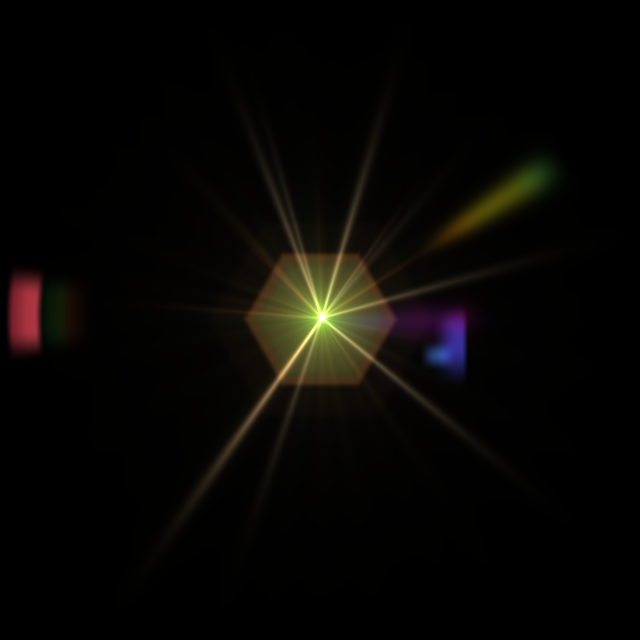
Write a three.js fragment shader that draws this background.

```glsl
// A lens flare on black: a green-white star with long tapered beams, a
// hexagonal aperture ghost, and coloured ghosts to the left and right.
// All parts are light added together in coordinates centred on the star.
varying vec2 vUv;

float hash(float n) {
  n = fract(n * 0.1031);
  n *= n + 33.33;
  return fract(n * (n + n));
}

// Smooth noise around the circle; the cell count wraps without a seam
float angularNoise(float turn, float cells, float seed) {
  float x = turn * cells;
  float i = floor(x);
  float f = smoothstep(0.0, 1.0, x - i);
  return mix(hash(mod(i, cells) + seed), hash(mod(i + 1.0, cells) + seed), f);
}

// Beam leaving the star at an angle, widening and fading outwards
float beam(vec2 p, float degrees, float spread, float reach) {
  vec2 dir = vec2(cos(radians(degrees)), sin(radians(degrees)));
  float along = dot(p, dir);
  float across = abs(dot(p, vec2(-dir.y, dir.x))) / (0.0016 + spread * max(along, 0.0));
  float fade = exp(-along / (reach * 0.36)) * (1.0 - smoothstep(reach * 0.25, reach, along));
  float profile = 0.7 * exp(-across * across) + 0.3 * exp(-across * 1.1);
  return step(0.0, along) * profile * fade;
}

float hexagon(vec2 p) {
  p = abs(p);
  return max(p.y, dot(p, vec2(0.866, 0.5)));
}

float band(float x, float low, float high, float soft) {
  return smoothstep(low - soft, low + soft, x) * (1.0 - smoothstep(high - soft, high + soft, x));
}

float blob(vec2 p, vec2 size) {
  p /= size;
  return exp(-dot(p, p));
}

// Bright main beams, then weaker tinted ones
vec3 beams(vec2 p) {
  float warm = 0.70 * beam(p, 73.7, 0.027, 0.52)
    + 0.58 * beam(p, 110.8, 0.027, 0.53)
    + 0.42 * beam(p, 106.0, 0.020, 0.48)
    + 0.58 * beam(p, 320.7, 0.025, 0.55)
    + 0.36 * beam(p, 251.2, 0.028, 0.53)
    + 0.48 * beam(p, 15.5, 0.028, 0.54)
    + 0.33 * beam(p, 54.3, 0.017, 0.32)
    + 0.22 * beam(p, 49.8, 0.030, 0.46);
  return warm * vec3(0.84, 0.72, 0.53)
    + beam(p, 234.8, 0.026, 0.60) * vec3(0.94, 0.74, 0.50)
    + beam(p, 132.0, 0.040, 0.46) * vec3(0.13, 0.13, 0.04)
    + beam(p, 135.0, 0.016, 0.24) * vec3(0.26, 0.10, 0.08)
    + beam(p, 175.7, 0.018, 0.42) * vec3(0.22, 0.12, 0.05)
    + beam(p, 33.0, 0.022, 0.36) * vec3(0.26, 0.11, 0.05)
    + beam(p, 92.0, 0.030, 0.38) * vec3(0.09, 0.09, 0.04);
}

// Aperture ghost with a broad orange rim, and a faint larger one around it
vec3 aperture(vec2 p) {
  float d = hexagon(p - vec2(-0.002, -0.002));
  float r = length(p);
  float fill = 1.0 - smoothstep(0.078, 0.101, d);
  float inside = 1.0 - smoothstep(0.098, 0.107, d);
  return fill * vec3(0.075, 0.085, 0.035)
    + inside * (vec3(0.05, 0.035, 0.018) + vec3(0.33, 0.34, 0.17) * exp(-r / 0.055))
    + band(d, 0.090, 0.103, 0.008) * vec3(0.105, 0.040, 0.016)
    + (1.0 - smoothstep(0.143, 0.159, d)) * vec3(0.020, 0.013, 0.007);
}

// Curved red slice at the far left, trailing through green to brown
vec3 leftGhost(vec2 p) {
  float r = length(p);
  float slice = band(atan(p.y, -p.x), -0.095, 0.130, 0.055);
  vec3 red = mix(vec3(0.66, 0.21, 0.25), vec3(0.46, 0.12, 0.17), smoothstep(0.455, 0.49, r));
  return slice * (red * band(r, 0.442, 0.489, 0.007)
    + vec3(0.025, 0.085, 0.025) * band(r, 0.400, 0.437, 0.014)
    + vec3(0.09, 0.035, 0.01) * band(r, 0.375, 0.410, 0.022));
}

// Streak at the upper right, from amber through yellow to green
vec3 streak(vec2 p) {
  float r = length(p);
  float angle = (atan(p.y, p.x) - 0.583) / 0.064;
  vec3 tint = mix(vec3(0.32, 0.20, 0.01), vec3(0.31, 0.30, 0.03), smoothstep(0.22, 0.33, r));
  tint = mix(tint, vec3(0.16, 0.33, 0.12), smoothstep(0.34, 0.43, r));
  return tint * exp(-angle * angle) * smoothstep(0.17, 0.28, r) * (1.0 - smoothstep(0.38, 0.46, r));
}

// Violet smear ending in a blue block with a lighter corner
vec3 rightGhost(vec2 p) {
  float block = smoothstep(0.170, 0.212, p.x) * (1.0 - smoothstep(0.218, 0.230, p.x));
  block *= smoothstep(-0.112, -0.045, p.y) * (1.0 - smoothstep(-0.015, 0.025, p.y));
  vec3 blue = mix(vec3(0.19, 0.17, 0.58), vec3(0.26, 0.08, 0.38), smoothstep(-0.04, 0.01, p.y));
  float corner = band(p.x, 0.164, 0.198, 0.013) * band(p.y, -0.071, -0.046, 0.013);
  return block * blue + corner * vec3(0.14, 0.25, 0.47)
    + blob(p - vec2(0.160, -0.006), vec2(0.060, 0.026)) * vec3(0.15, 0.015, 0.17)
    + blob(p - vec2(0.075, -0.006), vec2(0.050, 0.014)) * vec3(0.03, 0.03, 0.12)
    + blob(p - vec2(0.222, 0.004), vec2(0.022, 0.022)) * vec3(0.08, 0.0, 0.03);
}

void main() {
  vec2 p = vUv - vec2(0.503, 0.503);
  float r = length(p);
  float turn = atan(p.y, p.x) / 6.2831853 + 0.5;

  // Fine, slightly tinted rays fanning out of the star
  vec3 fan = vec3(angularNoise(turn, 90.0, 3.0), angularNoise(turn, 84.0, 131.0), angularNoise(turn, 76.0, 277.0));
  fan = mix(fan, vec3(angularNoise(turn, 64.0, 401.0)), 0.6);
  vec3 color = fan * fan * vec3(0.15, 0.12, 0.075) * exp(-r / 0.10);

  color += vec3(0.10, 0.085, 0.055) * exp(-r / 0.10);
  color += aperture(p) + beams(p) + leftGhost(p) + streak(p) + rightGhost(p);

  // Green glow and white-hot core
  color += vec3(0.10, 0.55, 0.02) * exp(-r / 0.020);
  color += vec3(0.6, 0.6, 0.6) * exp(-r * r / 0.00003);
  gl_FragColor = vec4(min(color, 1.0), 1.0);
}
```
